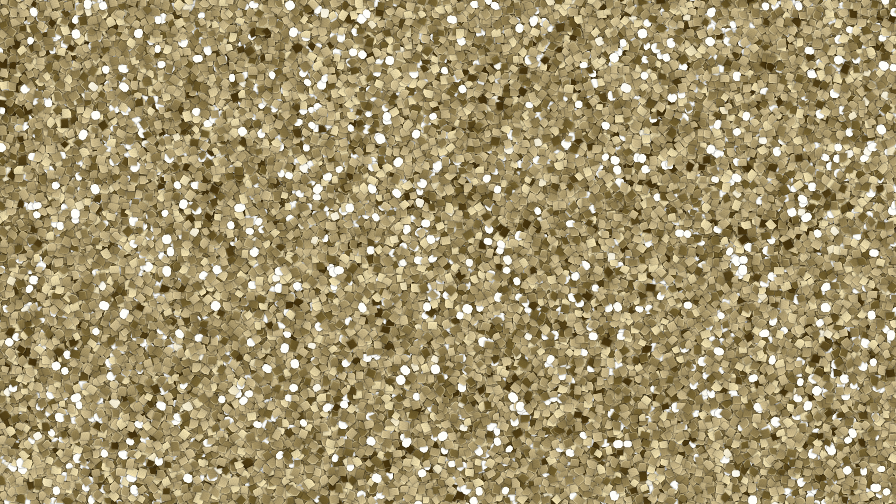
A Shadertoy shader for this texture:

```glsl
// Dense gold glitter: overlapping angular flakes with scattered white sparkles.

vec4 hash4(vec3 p) {
    vec4 h = fract(p.xyzx * vec4(0.1031, 0.1030, 0.0973, 0.1099));
    h += dot(h, h.wzxy + 33.33);
    return fract((h.xxyz + h.yzzw) * h.zywx);
}

// Gold ramp, from deep bronze to white, weighted by area share
vec3 goldTone(float t) {
    vec3 c = mix(vec3(0.27, 0.20, 0.05), vec3(0.43, 0.36, 0.17), smoothstep(0.0, 0.08, t));
    c = mix(c, vec3(0.55, 0.48, 0.30), smoothstep(0.07, 0.18, t));
    c = mix(c, vec3(0.67, 0.60, 0.42), smoothstep(0.26, 0.40, t));
    c = mix(c, vec3(0.78, 0.71, 0.53), smoothstep(0.54, 0.68, t));
    c = mix(c, vec3(0.90, 0.84, 0.65), smoothstep(0.75, 0.86, t));
    return mix(c, vec3(1.0, 1.0, 0.98), smoothstep(0.905, 0.925, t));
}

// Square chip with one clipped corner; roundness trims all four corners
float flakeDistance(vec2 q, float size, float aspect, float clip, float roundness) {
    vec2 a = abs(q) * vec2(aspect, 1.0 / aspect);
    float d = max(a.x, a.y) - size;
    d = max(d, dot(q, vec2(0.8, 0.6)) - size * clip);
    return max(d, (a.x + a.y) * 0.707 - size * mix(1.4, 1.06, roundness));
}

void mainImage(out vec4 fragColor, in vec2 fragCoord) {
    float cells = 55.0;
    vec2 uv = fragCoord / iResolution.y * cells;
    float blur = 0.5 * cells / iResolution.y;
    vec3 color = vec3(0.50, 0.43, 0.25);

    // Paint four shifted layers of flakes, back to front
    for (int layer = 0; layer < 4; layer++) {
        float level = float(layer);
        vec2 p = uv + level * vec2(17.37, 9.61);
        vec2 home = floor(p);

        for (int k = 0; k < 9; k++) {
            vec2 cell = home + vec2(k % 3 - 1, k / 3 - 1);
            vec4 place = hash4(vec3(cell, level * 7.0 + 3.0));
            vec4 look = hash4(vec3(cell + 71.0, level * 5.0 + 19.0));

            // Loose clusters of brighter flakes
            vec2 w = (cell - level * vec2(17.37, 9.61)) * 0.23;
            float cluster = sin(w.x + 1.7 * sin(w.y * 0.8)) * sin(w.y + 1.3 * sin(w.x * 0.7));
            float tone = clamp(look.x + 0.025 * cluster, 0.0, 1.0);
            float sparkle = smoothstep(0.905, 0.925, tone);

            float angle = place.z * 6.2832;
            float s = sin(angle), c = cos(angle);
            vec2 q = mat2(c, s, -s, c) * (p - cell - 0.5 - 0.8 * (place.xy - 0.5));
            float size = mix(0.34, 0.49, place.w) + 0.03 * sparkle;
            float d = flakeDistance(q, size, mix(0.86, 1.16, look.y),
                                    mix(0.8, 1.3, look.z), sparkle);

            // Soft contact shadow, then the flake face with a faint sheen
            color *= 1.0 - 0.20 * (1.0 - smoothstep(0.0, 0.18, d));
            vec3 face = goldTone(tone);
            float sheen = 0.07 * q.x / size + 0.025 * sin(q.x * 13.0 + 4.0 * sin(q.y * 9.0));
            face *= 1.0 + sheen * (1.0 - sparkle);

            // Bright bevel on the side that catches the light
            float rim = smoothstep(-0.15, -0.03, d) * smoothstep(-0.1, 0.3, q.x + q.y);
            face = mix(face, vec3(0.96, 0.91, 0.74), 0.55 * rim * look.w * (1.0 - sparkle));

            color = mix(color, face, 1.0 - smoothstep(-blur, blur, d));
        }
    }
    fragColor = vec4(clamp(color, 0.0, 1.0), 1.0);
}
```
